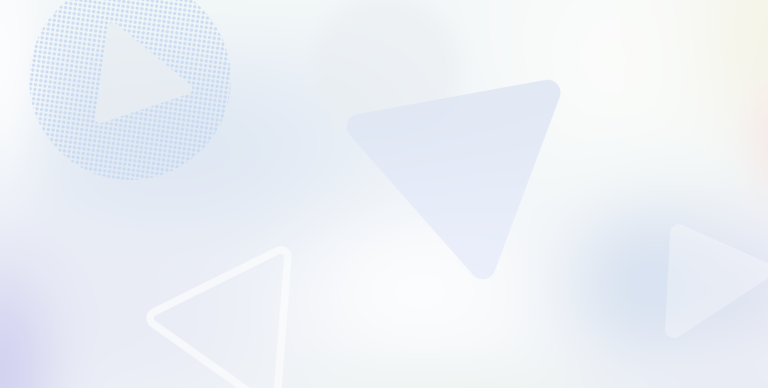
A WebGL 2 fragment shader for this background:

```glsl
#version 300 es
precision highp float;
// Pale pastel backdrop with soft glows, rounded triangles and a halftone disc.

uniform vec2 u_resolution;
out vec4 outColor;

// Colours
const vec3 BASE = vec3(0.955, 0.967, 0.975);
const vec3 WHITE = vec3(0.988, 0.99, 0.993);
const vec3 HAZE_BLUE = vec3(0.87, 0.905, 0.951);
const vec3 DEEP_BLUE = vec3(0.835, 0.88, 0.94);
const vec3 DUSK = vec3(0.875, 0.89, 0.945);
const vec3 LAVENDER = vec3(0.908, 0.917, 0.96);
const vec3 VIOLET = vec3(0.815, 0.815, 0.94);
const vec3 CREAM = vec3(0.96, 0.955, 0.90);
const vec3 PINK = vec3(0.97, 0.90, 0.89);
const vec3 MINT = vec3(0.955, 0.98, 0.97);
const vec3 SAGE = vec3(0.93, 0.95, 0.94);
const vec3 IVORY = vec3(0.982, 0.988, 0.98);
const vec3 SHADE = vec3(0.91, 0.927, 0.942);
const vec3 DOT_BLUE = vec3(0.76, 0.84, 0.945);
const vec3 INNER = vec3(0.905, 0.928, 0.945);
const vec3 PANEL_LOW = vec3(0.908, 0.928, 0.983);
const vec3 PANEL_HIGH = vec3(0.872, 0.903, 0.957);

// Sizes, in canvas heights
const vec2 DISC_CENTER = vec2(0.335, 0.796);
const float DISC_RADIUS = 0.26;
const float DOT_PITCH = 0.0122;
const float DOT_RADIUS = 0.35;   // share of the pitch
const float DOT_ANGLE = 0.14;
const vec2 SHADE_CENTER = vec2(0.995, 0.825);
const float SHADE_RADIUS = 0.19;
const float SHADE_BLUR = 0.045;
const float STROKE_HALF = 0.0098;

// Elliptical Gaussian glow laid over a colour
vec3 glow(vec3 under, vec2 p, vec2 center, vec2 size, vec3 tint, float strength) {
  vec2 d = (p - center) / size;
  return mix(under, tint, strength * exp(-dot(d, d)));
}

// Squared distance to a segment
float segment2(vec2 p, vec2 a, vec2 b) {
  vec2 e = b - a;
  vec2 d = p - a - e * clamp(dot(p - a, e) / dot(e, e), 0.0, 1.0);
  return dot(d, d);
}

float side(vec2 p, vec2 a, vec2 b) {
  return (b.x - a.x) * (p.y - a.y) - (b.y - a.y) * (p.x - a.x);
}

// Signed distance to a rounded triangle with clockwise corner centres
float roundTriangle(vec2 p, vec2 a, vec2 b, vec2 c, float radius) {
  float d = sqrt(min(segment2(p, a, b), min(segment2(p, b, c), segment2(p, c, a))));
  float outside = max(side(p, a, b), max(side(p, b, c), side(p, c, a)));
  return (outside > 0.0 ? d : -d) - radius;
}

// Smooth coverage of a signed distance
float cover(float d, float blur) {
  return 1.0 - smoothstep(-blur, blur, d);
}

vec3 backdrop(vec2 p) {
  vec3 c = BASE;
  c = glow(c, p, vec2(0.47, 0.60), vec2(0.60, 0.32), HAZE_BLUE, 0.95);
  c = glow(c, p, vec2(0.33, 0.16), vec2(0.52, 0.30), LAVENDER, 0.8);
  c = glow(c, p, vec2(0.55, 1.03), vec2(0.50, 0.15), MINT, 0.55);
  c = glow(c, p, vec2(0.00, 0.84), vec2(0.12, 0.36), WHITE, 0.95);
  c = glow(c, p, vec2(0.00, 0.04), vec2(0.15, 0.28), VIOLET, 0.9);
  c = glow(c, p, vec2(1.08, 0.25), vec2(0.33, 0.22), WHITE, 0.93);
  c = glow(c, p, vec2(1.20, -0.04), vec2(0.50, 0.11), SAGE, 0.8);
  c = glow(c, p, vec2(1.60, 0.85), vec2(0.37, 0.38), IVORY, 0.95);
  c = glow(c, p, vec2(1.98, 0.92), vec2(0.19, 0.30), CREAM, 0.8);
  c = glow(c, p, vec2(2.00, 0.63), vec2(0.08, 0.13), PINK, 0.75);
  c = glow(c, p, vec2(1.70, 0.57), vec2(0.25, 0.09), MINT, 0.5);
  c = glow(c, p, vec2(1.86, 0.25), vec2(0.30, 0.21), DUSK, 0.9);
  c = glow(c, p, vec2(1.66, 0.27), vec2(0.19, 0.19), DEEP_BLUE, 0.8);
  return glow(c, p, vec2(1.90, -0.03), vec2(0.30, 0.13), LAVENDER, 0.8);
}

// Rotated dot grid
float halftone(vec2 p, float px) {
  float s = sin(DOT_ANGLE), k = cos(DOT_ANGLE);
  vec2 cell = fract(mat2(k, s, -s, k) * p / DOT_PITCH) - 0.5;
  return cover((length(cell) - DOT_RADIUS) * DOT_PITCH, px);
}

void main() {
  vec2 p = gl_FragCoord.xy / u_resolution.y;
  float px = 0.75 / u_resolution.y;
  vec3 color = backdrop(p);

  // Blurred grey disc
  color = mix(color, SHADE, 0.5 * cover(length(p - SHADE_CENTER) - SHADE_RADIUS, SHADE_BLUR));

  // Halftone disc with a plain triangle inside
  float disc = cover(length(p - DISC_CENTER) - DISC_RADIUS, px);
  float inner = cover(roundTriangle(p, vec2(0.291, 0.928), vec2(0.482, 0.771), vec2(0.258, 0.696), 0.013), px);
  color = mix(color, DOT_BLUE, 0.75 * disc * (1.0 - inner) * halftone(p, px));
  color = mix(color, INNER, 0.7 * inner);

  // Large blue triangle
  float panel = roundTriangle(p, vec2(0.927, 0.673), vec2(1.411, 0.761), vec2(1.244, 0.314), 0.0335);
  vec3 panelColor = mix(PANEL_LOW, PANEL_HIGH, smoothstep(0.25, 0.78, p.y));
  color = mix(color, panelColor, 0.85 * cover(panel, px));

  // White outlined triangle
  float ring = roundTriangle(p, vec2(0.405, 0.180), vec2(0.724, 0.338), vec2(0.696, -0.026), 0.018);
  color = mix(color, WHITE, 0.7 * cover(abs(ring) - STROKE_HALF, px));

  // Translucent white triangle at the right edge
  float pale = roundTriangle(p, vec2(1.750, 0.399), vec2(1.967, 0.302), vec2(1.737, 0.152), 0.023);
  color = mix(color, WHITE, 0.32 * cover(pale, px));

  outColor = vec4(color, 1.0);
}
```
